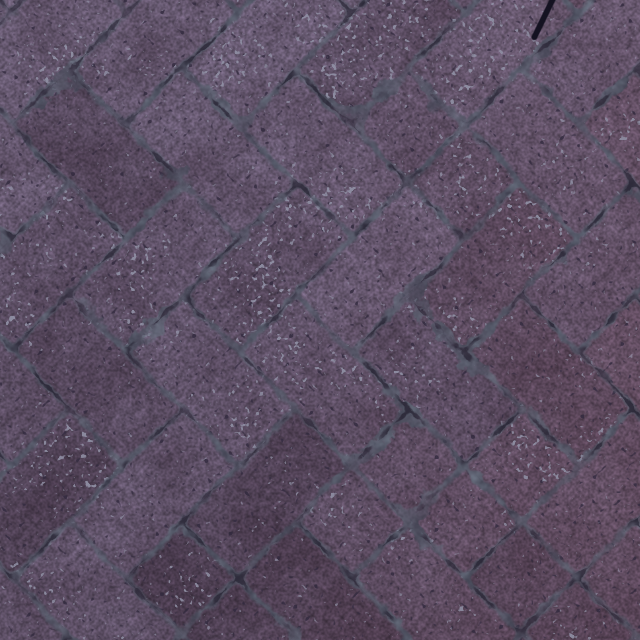
Give the GLSL for this texture, as a Shadertoy shader.

```glsl
const float BRICK_WIDTH = 0.125;                 // canvas units; bricks are twice as long
const vec2 PATTERN_ORIGIN = vec2(0.373, 0.45);
const vec3 BRICK_DARK = vec3(0.305, 0.248, 0.325);
const vec3 BRICK_LIGHT = vec3(0.405, 0.352, 0.445);
const vec3 BRICK_RED = vec3(0.39, 0.27, 0.335);
const vec3 MORTAR_DARK = vec3(0.27, 0.28, 0.34);
const vec3 MORTAR_LIGHT = vec3(0.40, 0.43, 0.49);
const vec3 CREVICE = vec3(0.15, 0.14, 0.20);
const vec3 PIT = vec3(0.19, 0.16, 0.24);
const vec3 FLECK = vec3(0.56, 0.56, 0.64);
const vec3 TWIG = vec3(0.08, 0.07, 0.13);

float hash(vec2 p) {
    vec3 h = fract(p.xyx * 0.1031);
    h += dot(h, h.yzx + 33.33);
    return fract((h.x + h.y) * h.z);
}

float cornerSlope(vec2 cell, vec2 offset) {
    float angle = 6.2832 * hash(cell);
    return dot(vec2(cos(angle), sin(angle)), offset);
}

float gradientNoise(vec2 p) {
    vec2 i = floor(p), f = p - i, e = vec2(1, 0);
    vec2 w = f * f * f * (f * (f * 6.0 - 15.0) + 10.0);
    float low = mix(cornerSlope(i, f), cornerSlope(i + e, f - e), w.x);
    float high = mix(cornerSlope(i + e.yx, f - e.yx), cornerSlope(i + 1.0, f - 1.0), w.x);
    return mix(low, high, w.y);
}

float fbm(vec2 p) {
    float sum = 0.0, gain = 1.0;
    for (int k = 0; k < 4; k++) {
        sum += gain * gradientNoise(p);
        p = mat2(1.6, 1.2, -1.2, 1.6) * p + 7.3;
        gain *= 0.5;
    }
    return sum;
}

float boxDistance(vec2 p, vec2 halfSize, float radius) {
    vec2 d = abs(p) - halfSize + radius;
    return length(max(d, 0.0)) + min(max(d.x, d.y), 0.0) - radius;
}

float segmentDistance(vec2 p, vec2 a, vec2 b) {
    vec2 ab = b - a;
    return length(p - a - ab * clamp(dot(p - a, ab) / dot(ab, ab), 0.0, 1.0));
}

// Herringbone lookup: xy = position along and across the brick, zw = brick id
vec4 herringbone(vec2 q) {
    vec2 cell = floor(q);
    float slot = mod(cell.x + cell.y, 4.0);
    bool upright = slot > 1.5;
    if (mod(slot, 2.0) > 0.5) cell -= upright ? vec2(0, 1) : vec2(1, 0);
    vec2 local = q - cell;
    return vec4(upright ? local.yx : local, cell);
}

// Signed distance to the brick outline; a few bricks are laid as two halves
float brickDistance(vec4 brick, float gap) {
    float halfLength = hash(brick.zw + 41.0) < 0.12 ? 0.5 : 1.0;
    vec2 local = vec2(mod(brick.x, 2.0 * halfLength), brick.y);
    vec2 halfSize = vec2(halfLength, 0.5);
    return boxDistance(local - halfSize, halfSize - gap, 0.06);
}

vec3 brickColor(vec2 p, vec2 q, vec2 id) {
    float shade = 0.15 + 0.65 * hash(id + 3.0) + 0.55 * fbm(q * 1.3) + 0.55 * (p.y - 0.45);
    vec3 color = mix(BRICK_DARK, BRICK_LIGHT, clamp(shade, -0.15, 1.1));
    float redness = (0.3 + 0.7 * hash(id + 19.0)) * smoothstep(0.3, 1.2, p.x - 0.2 * p.y + 0.1);
    color = mix(color, BRICK_RED, 0.55 * redness);
    float grain = 0.16 * gradientNoise(q * 8.0) + 0.22 * gradientNoise(q * 17.0);
    return color * (1.0 + grain + 0.26 * gradientNoise(q * 29.0));
}

vec3 mortarColor(vec2 q, float depth) {
    float tone = 0.42 + 0.9 * fbm(q * 3.0 + 11.0) + 0.4 * gradientNoise(q * 15.0);
    vec3 color = mix(MORTAR_DARK, MORTAR_LIGHT, clamp(tone, 0.0, 1.1));
    float open = smoothstep(-0.1, 0.25, fbm(q * 1.9 + 31.0));
    return mix(color, CREVICE, 0.85 * open * smoothstep(0.0, 0.025, depth));
}

void mainImage(out vec4 fragColor, in vec2 fragCoord) {
    vec2 p = fragCoord / iResolution.y;
    float pixel = 1.0 / (iResolution.y * BRICK_WIDTH);

    // Diagonal brick coordinates with uneven edges
    vec2 r = (p - PATTERN_ORIGIN) / BRICK_WIDTH;
    vec2 q = vec2(r.x + r.y, r.y - r.x) * 0.70711;
    vec2 wobble = vec2(fbm(q * 1.3 + 5.0), fbm(q * 1.3 + 23.0));
    vec4 brick = herringbone(q + 0.05 * wobble);
    float edge = brickDistance(brick, 0.03) + 0.04 * fbm(q * 6.0);

    // Brick face with pits and clustered pale flecks
    vec3 color = brickColor(p, q, brick.zw);
    float pits = smoothstep(0.32, 0.55, gradientNoise(q * 14.0 + 57.0));
    color = mix(color, PIT, 0.8 * pits);
    float wear = fbm(q * 0.9 + 71.0) + 0.6 * hash(brick.zw + 8.0) + 0.4 * (p.y - 0.5);
    wear = smoothstep(0.2, 0.95, wear);
    float grain = gradientNoise(q * 15.0 + 90.0) + 0.5 * gradientNoise(q * 27.0) + 0.3 * gradientNoise(q * 5.0);
    float flecks = smoothstep(0.0, 0.3, grain - mix(0.46, 0.2, wear));
    color = mix(color, FLECK, flecks * mix(0.7, 0.95, wear));

    // Joints, with mortar smeared over some edges
    float smear = 0.22 * max(fbm(q * 0.8 + 13.0) - 0.15, 0.0) * (1.0 + 2.5 * fbm(q * 4.0));
    float joint = smoothstep(-pixel - 0.02, pixel + 0.012, edge + smear);
    float cover = 0.8 + 0.5 * fbm(q * 1.6 + 47.0);
    color = mix(color, mortarColor(q, edge), clamp(cover, 0.3, 0.95) * joint);

    // Fallen twig
    float twig = segmentDistance(p, vec2(0.835, 0.942), vec2(0.868, 1.01)) - 0.003;
    color = mix(color, TWIG, 1.0 - smoothstep(0.0, 0.003, twig));

    fragColor = vec4(color, 1.0);
}
```
